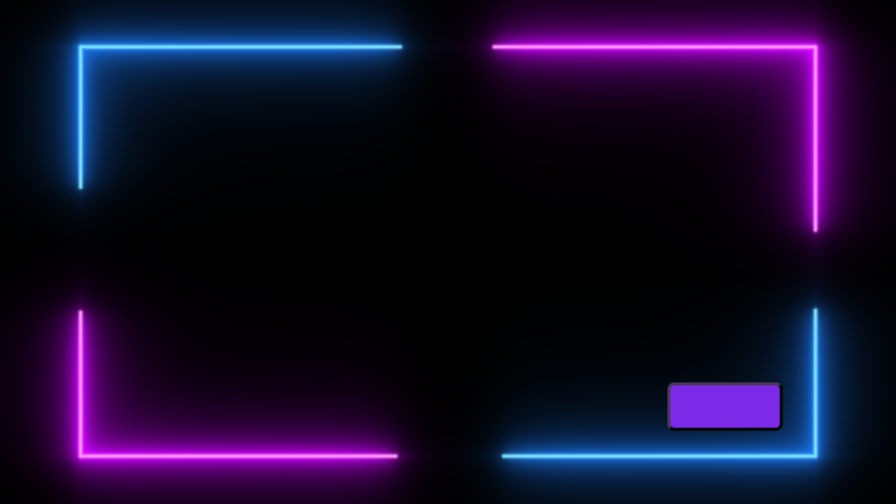
A Shadertoy shader for this background:

```glsl
// Four neon corner brackets in blue and magenta glowing on black, with a violet button.

const vec3 BLUE_GLOW = vec3(0.09, 0.42, 0.86);
const vec3 BLUE_CORE = vec3(0.48, 0.88, 1.0);
const vec3 MAGENTA_GLOW = vec3(0.76, 0.0, 0.95);
const vec3 MAGENTA_CORE = vec3(1.0, 0.58, 1.0);
const vec3 BUTTON_FILL = vec3(0.49, 0.16, 0.91);
const vec3 BEVEL_LIGHT = vec3(0.30, 0.22, 0.34);

float segmentDistance(vec2 p, vec2 a, vec2 b) {
    vec2 pa = p - a, ba = b - a;
    return length(pa - ba * clamp(dot(pa, ba) / dot(ba, ba), 0.0, 1.0));
}

float roundedBox(vec2 p, vec2 halfSize, float radius) {
    vec2 q = abs(p) - halfSize + radius;
    return length(max(q, 0.0)) + min(max(q.x, q.y), 0.0) - radius;
}

// Halo of one width, fading softly past both ends of a tube
float halo(float along, float across, float tubeLength, float width) {
    float ends = 1.0 / (1.0 + exp(-2.0 * along / width));
    ends /= 1.0 + exp(2.0 * (along - tubeLength) / width);
    return ends * exp(-abs(across) / width);
}

float tubeGlow(float along, float across, float tubeLength) {
    return 0.60 * halo(along, across, tubeLength, 0.018)
         + 0.52 * halo(along, across, tubeLength, 0.070);
}

// Bracket with its corner at zero and arms along +x and +y
vec3 bracket(vec2 p, vec2 arms, vec3 glowColor, vec3 coreColor, float pixel) {
    float glow = tubeGlow(p.x, p.y, arms.x) + tubeGlow(p.y, p.x, arms.y);
    float d = min(segmentDistance(p, vec2(0.0), vec2(arms.x, 0.0)),
                  segmentDistance(p, vec2(0.0), vec2(0.0, arms.y)));
    float coreWidth = 0.0035 + 0.5 * pixel;
    float core = exp(-d * d / (coreWidth * coreWidth));
    return mix(glowColor * min(glow, 1.1), coreColor, core);
}

// Rounded button with a bevel lit from the upper left
vec3 addButton(vec3 color, vec2 p, float pixel) {
    vec2 halfSize = vec2(0.1145, 0.048);
    float d = roundedBox(p, halfSize, 0.014);
    vec2 inner = halfSize - 0.014;
    vec2 outward = p - clamp(p, -inner, inner);
    float lit = smoothstep(-0.004, 0.004, outward.y - outward.x);
    vec3 face = mix(BEVEL_LIGHT * lit, BUTTON_FILL, 1.0 - smoothstep(-pixel, pixel, d + 0.006));
    return mix(color, face, 1.0 - smoothstep(-pixel, pixel, d));
}

void mainImage(out vec4 fragColor, in vec2 fragCoord) {
    vec2 p = fragCoord / iResolution.y;
    float pixel = 1.0 / iResolution.y;
    vec2 low = vec2(0.160, 0.095);
    vec2 high = vec2(1.618, 0.907);

    // Opposite corners share a hue; arms point toward the centre
    vec3 color = vec3(0.0);
    color += bracket(vec2(p.x - low.x, high.y - p.y), vec2(0.634, 0.278), BLUE_GLOW, BLUE_CORE, pixel);
    color += bracket(high - p, vec2(0.637, 0.363), MAGENTA_GLOW, MAGENTA_CORE, pixel);
    color += bracket(p - low, vec2(0.625, 0.285), MAGENTA_GLOW, MAGENTA_CORE, pixel);
    color += bracket(vec2(high.x - p.x, p.y - low.y), vec2(0.618, 0.289), BLUE_GLOW, BLUE_CORE, pixel);

    color = addButton(color, p - vec2(1.4387, 0.1933), pixel);
    fragColor = vec4(clamp(color, 0.0, 1.0), 1.0);
}
```
